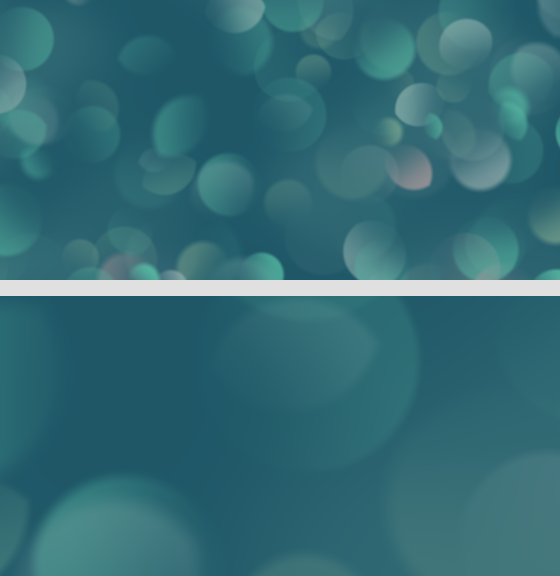
Top, the full canvas; bottom, a detail of the centre.
A WebGL 2 fragment shader for this background:

```glsl
#version 300 es
precision highp float;

uniform vec2 u_resolution;
out vec4 fragColor;

#define DEEP_TEAL vec3(0.120, 0.342, 0.405)
#define HAZE_TEAL vec3(0.215, 0.435, 0.472)
#define JADE vec3(0.34, 0.73, 0.64)
#define OLIVE vec3(0.54, 0.69, 0.58)
#define PEARL vec3(0.64, 0.71, 0.71)
#define ROSE vec3(0.78, 0.56, 0.60)
#define EDGE_SHARP 0.006
#define EDGE_SOFT 0.022
#define LENS_PINCH 0.42
#define SHADED_SIDE 0.10

const float TAU = 6.2831853;

vec3 hash3(vec2 p) {
    vec3 q = fract(p.xyx * vec3(0.1031, 0.1030, 0.0973));
    q += dot(q, q.yxz + 33.33);
    return fract((q.xxy + q.yzz) * q.zyx);
}

// Smooth drifting field in 0..1 from warped sines
float haze(vec2 p) {
    vec2 w = p + 0.12 * sin(p.yx * 5.3 + vec2(0.7, 2.1));
    float s = sin(w.x * 4.1 + w.y * 2.3 + 0.6)
            + 0.7 * sin(w.y * 6.7 - w.x * 3.2 + 2.4)
            + 0.4 * sin(w.x * 9.1 + w.y * 7.9);
    return smoothstep(-1.7, 1.7, s);
}

vec3 discColor(float pick, float tint) {
    vec3 c = pick < 0.48 ? JADE : pick < 0.70 ? OLIVE : pick < 0.93 ? PEARL : ROSE;
    return mix(c, JADE, 0.3 * tint);
}

// One jittered disc per cell, blended over the color below
vec3 addDiscs(vec3 color, vec2 p, float cell, vec2 radii, float density, float opacity, float seed) {
    vec2 home = floor(p / cell);
    for (int y = -1; y <= 1; y++) {
        for (int x = -1; x <= 1; x++) {
            vec2 id = home + vec2(x, y);
            vec3 place = hash3(id + seed);
            vec3 form = hash3(id + seed + 41.7);
            vec3 look = hash3(id + seed + 97.3);

            vec2 center = (id + place.xy) * cell;
            float present = step(place.z, density * mix(0.50, 1.35, haze(center)));

            // Two overlapping circles make discs and pointed lenses
            vec2 q = p - center;
            float r = mix(radii.x, radii.y, form.x);
            float pinchAngle = TAU * form.y;
            vec2 pinch = r * LENS_PINCH * pow(form.z, 3.0) * vec2(cos(pinchAngle), sin(pinchAngle));
            float d = max(length(q - pinch), length(q + pinch)) - r;
            float blur = mix(EDGE_SHARP, EDGE_SOFT, look.z * look.z);
            float mask = 1.0 - smoothstep(-blur, blur, d);

            // Light gathers on one side of each disc
            float lightAngle = TAU * fract(look.z * 7.31 + form.x);
            float side = dot(q, vec2(cos(lightAngle), sin(lightAngle))) / r;
            float shade = mix(SHADED_SIDE, 1.0, smoothstep(-0.9, 0.9, side));
            float strength = opacity * mix(0.16, 1.0, look.y * look.y);

            color = mix(color, discColor(look.x, form.z), present * mask * shade * strength);
        }
    }
    return color;
}

void main() {
    vec2 p = gl_FragCoord.xy / u_resolution.y;

    // Blurred backdrop
    float glow = haze(p);
    vec3 color = mix(DEEP_TEAL, HAZE_TEAL, 0.7 * glow * glow);

    // Faint large discs, then brighter and smaller ones
    color = addDiscs(color, p, 0.30, vec2(0.11, 0.150), 0.85, 0.36, 11.0);
    color = addDiscs(color, p, 0.27, vec2(0.09, 0.135), 0.75, 0.90, 57.0);
    color = addDiscs(color, p + 0.13, 0.25, vec2(0.08, 0.120), 0.65, 1.00, 133.0);
    color = addDiscs(color, p + 0.07, 0.22, vec2(0.050, 0.070), 0.34, 1.00, 211.0);

    fragColor = vec4(color, 1.0);
}
```
